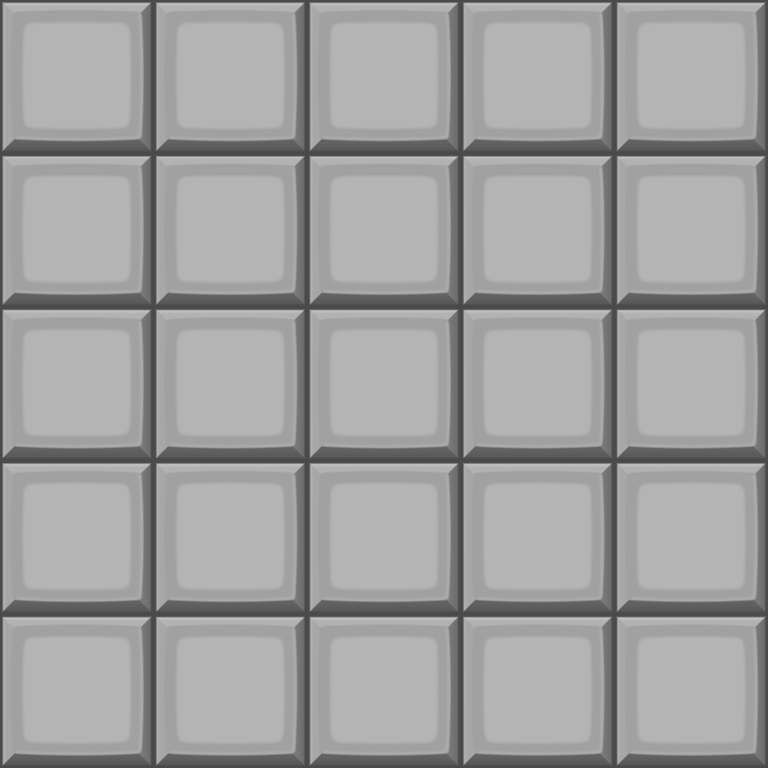
Write a three.js fragment shader that draws this pattern.

```glsl
// Grid of grey bevelled square tiles with dark grooves between them.
// Each cell layers a groove, four mitred bevels lit from the top left,
// a bowed ring and a flat cushion-shaped face, all from distance functions.

#define TILES 5.0
#define SOFT 0.008
#define GROOVE 0.018
#define BEVEL 0.055
#define HIGHLIGHT 0.016
#define LIP 0.022
#define RIM 0.012
#define FACE_GREY 0.705
#define RING_GREY 0.63
#define GROOVE_GREY 0.29

varying vec2 vUv;

// Smooth step from 0 to 1 where d passes zero
float edge(float d) {
  return smoothstep(-SOFT, SOFT, d);
}

// Approximate distance to a box with bowed sides; power sets corner sharpness
float cushion(vec2 p, vec2 center, vec2 halfSize, float bow, float power) {
  vec2 q = abs(p - center) / halfSize;
  q *= 1.0 + bow * q.yx * q.yx;
  float m = max(max(q.x, q.y), 0.001);
  vec2 r = pow(q / m, vec2(power));
  return (m * pow(r.x + r.y, 1.0 / power) - 1.0) * min(halfSize.x, halfSize.y);
}

// Grey of the four bevels; also returns how far the point lies on the shaded side
float bevelGrey(vec2 nearSide, vec2 farSide, out float shaded) {
  float left = mix(0.69, 0.655, edge(nearSide.x - HIGHLIGHT));
  float top = mix(0.755, 0.70, edge(farSide.y - HIGHLIGHT));
  float right = mix(0.42, 0.475, clamp(farSide.x / BEVEL, 0.0, 1.0));
  float bottom = mix(0.34, 0.385, clamp(nearSide.y / BEVEL, 0.0, 1.0));
  float lit = mix(left, top, edge(nearSide.x - farSide.y));
  float dark = mix(right, bottom, edge(farSide.x - nearSide.y));
  shaded = edge(min(nearSide.x, farSide.y) - min(farSide.x, nearSide.y));
  return mix(lit, dark, shaded);
}

void main() {
  vec2 p = fract(vUv * TILES);

  // Distances inward from the tile's left and bottom, right and top sides
  vec2 nearSide = p - GROOVE;
  vec2 farSide = 1.0 - GROOVE - p;
  float inside = min(min(nearSide.x, nearSide.y), min(farSide.x, farSide.y));

  // Groove and bevels
  float shaded;
  float bevel = bevelGrey(nearSide, farSide, shaded);
  float grey = mix(GROOVE_GREY, bevel, edge(inside));

  // Ring, with a paler lip along its right and bottom
  float ring = cushion(p, vec2(0.502, 0.508), vec2(0.432, 0.426), 0.03, 40.0);
  float lip = shaded * edge(ring + LIP);
  grey = mix(grey, mix(RING_GREY, 0.665, lip), edge(-ring));

  // Flat face with a faint rim
  float face = cushion(p, vec2(0.5, 0.508), vec2(0.356, 0.352), 0.02, 14.0);
  float faceGrey = mix(0.675, FACE_GREY, edge(-face - RIM));
  grey = mix(grey, faceGrey, edge(-face));

  gl_FragColor = vec4(vec3(grey), 1.0);
}
```
